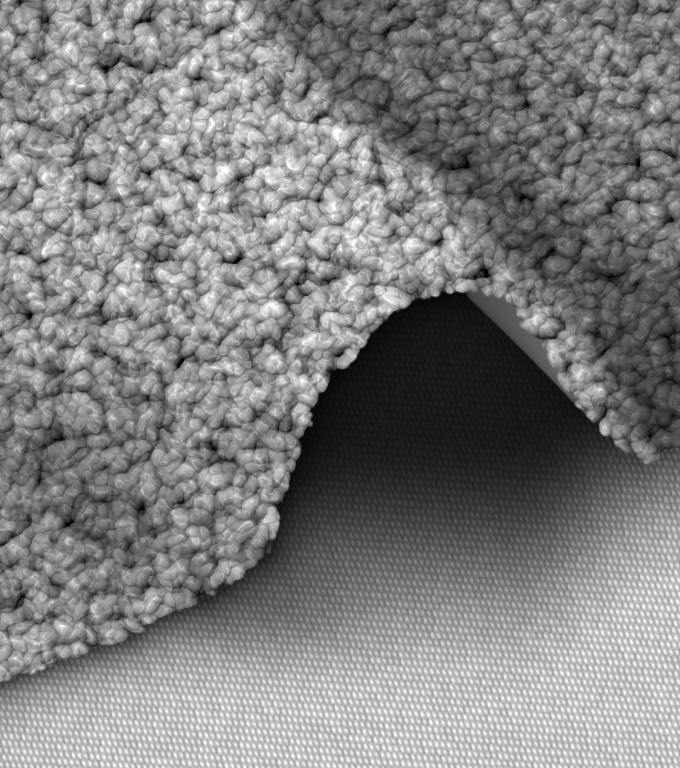
Give the GLSL for this texture, as a Shadertoy shader.

```glsl
// A folded sheet of curly boucle pile arching over a flat woven cloth.
// The pile is soft cellular noise shaded as looped tufts; its rim is a polyline
// distance, and the cloth is staggered sine threads under a soft shadow.

const vec2 RIM[20] = vec2[20](
    vec2(-.1, .08), vec2(0., .108), vec2(.078, .138), vec2(.169, .169),
    vec2(.208, .195), vec2(.273, .219), vec2(.352, .277), vec2(.371, .349),
    vec2(.397, .427), vec2(.417, .486), vec2(.469, .544), vec2(.508, .590),
    vec2(.560, .613), vec2(.605, .620), vec2(.655, .612), vec2(.703, .545),
    vec2(.742, .486), vec2(.785, .434), vec2(.840, .397), vec2(1., .46));

vec2 hash2(vec2 p) {
    return fract(sin(vec2(dot(p, vec2(127.1, 311.7)), dot(p, vec2(269.5, 183.3)))) * 43758.5);
}

// Signed distance to the rim, positive on the pile side.
float rimDistance(vec2 p) {
    float nearest = 9., height = 0.;
    for (int i = 0; i < 19; i++) {
        vec2 a = RIM[i], ab = RIM[i + 1] - a;
        float t = clamp(dot(p - a, ab) / dot(ab, ab), 0., 1.);
        nearest = min(nearest, length(p - a - ab * t));
        if (p.x >= a.x && p.x < a.x + ab.x) height = a.y + ab.y * (p.x - a.x) / ab.x;
    }
    return p.y > height ? nearest : -nearest;
}

// Soft cellular tufts: x is height, y is directional light, z is a bright loop.
vec3 tufts(vec2 q) {
    q += .16 * sin(q.yx * 1.9 + 1.7 * sin(q * .8)) + .035 * sin(q.yx * 7.1 + q * 3.);
    vec2 cell = floor(q);
    float total = 0., light = 0., loops = 0.;
    for (int j = -1; j <= 1; j++)
    for (int i = -1; i <= 1; i++) {
        vec2 id = cell + vec2(i, j), r = hash2(id), s = hash2(id + 57.);
        vec2 o = q - id - r;
        float turn = 6.283 * s.x, c = cos(turn), n = sin(turn);
        vec2 e = vec2(c * o.x + n * o.y, c * o.y - n * o.x) * vec2(.82, 1.22);
        float d = length(e);
        float weight = exp(14. * (1. - 1.3 * d * d + .4 * s.y));
        float ring = (length(e - vec2(.1, 0.)) - .2 - .15 * r.y) / .085;
        light += weight * (dot(o, vec2(-.55, .7)) + .3 * (s.y - .5));
        loops += weight * exp(-ring * ring) * smoothstep(-.1, .25, e.x + .4 * e.y);
        total += weight;
    }
    return vec3(log(total) / 14., light / total, loops / total);
}

float glow(vec2 p, vec2 center, vec2 size) {
    vec2 v = (p - center) / size;
    return exp(-dot(v, v));
}

// Woven cloth: staggered threads, darkened beneath the arch and along the rim.
float wovenCloth(vec2 p, float d) {
    float t = p.y - .14 * smoothstep(.66, .9, p.x);
    float shade = mix(.775, .1, smoothstep(.075, .44, t));
    shade *= 1. - .65 * exp(min(d, 0.) / .03) * (1. - .6 * smoothstep(.6, .8, p.x));
    shade *= 1. - .25 * glow(p, vec2(.36, .2), vec2(.12, .06));
    vec2 q = vec2(p.x + .06 * p.y, p.y + .07 * p.x) * vec2(126., 106.);
    float row = floor(q.y), across = q.y - row - .5;
    float shift = .35 * mod(row, 2.) + .12 * hash2(vec2(row, 3.)).x;
    float thread = sin(6.283 * (q.x + shift + .25 * across));
    float gap = cos(6.283 * across);
    float slub = (hash2(vec2(floor(q.x + shift), row)).x - .5) * .1;
    return shade * (1. + .07 * gap + .12 * thread + .07 * thread * gap + slub);
}

void mainImage(out vec4 fragColor, in vec2 fragCoord) {
    vec2 p = fragCoord / iResolution.y;
    float px = 1.5 / iResolution.y;
    float d = rimDistance(p);

    // Crest of the fold separates the lit front from the dim back.
    float crest = p.x - .31 - 1.04 * (1. - p.y) + .35 * max(.62 - p.y, 0.);
    crest += .012 * sin(p.y * 31.) + .008 * sin(p.y * 67. + p.x * 20.);
    float back = smoothstep(-.035, .045, crest);

    // Two sizes of tufts, smaller and softer behind the crest.
    vec3 large = tufts(p * vec2(35., 37.) + vec2(3. * p.y, 2. * p.x));
    vec3 small = tufts(p * vec2(72., 68.) + 31.);
    vec3 distant = tufts(p * vec2(41., 50.) + 73.);
    vec3 curl = mix(.55 * large + .45 * small, .58 * distant + .42 * small, back);

    // Broad light across the folds.
    float front = .64 + .07 * glow(p, vec2(.42, .7), vec2(.2, .22));
    front += .03 * glow(p, vec2(.2, .85), vec2(.2, .2));
    front -= .18 * glow(p, vec2(.05, .38), vec2(.2, .13));
    front -= .09 * glow(p, vec2(.17, .27), vec2(.11, .08));
    front -= .03 * glow(p, vec2(0., 1.), vec2(.15, .15));
    front += .025 * sin(p.x * 27. + p.y * 12.) * sin(p.y * 17. - p.x * 9.);
    float rear = .37 + .15 * smoothstep(.02, .32, crest);
    rear -= .1 * glow(p, vec2(.87, .53), vec2(.14, .13));
    rear += .03 * sin(p.x * 22. + p.y * 38.);
    float base = mix(front, rear, back);
    float pile = base * (.92 + .75 * (curl.x - 1.05) + .66 * curl.y + .42 * curl.z);
    pile += base * .05 * sin(p.x * 310. + 5. * sin(p.y * 130.)) * sin(p.y * 290. + 4. * sin(p.x * 150.));

    // Lumpy silhouette with a darker underside.
    float ragged = d + .008 * (large.x - 1.04) + .006 * (small.x - 1.04);
    pile *= 1. - .3 * exp(-max(ragged, 0.) / .006);

    // Smooth inner face showing at the right of the arch.
    float ground = wovenCloth(p, d);
    float flapLine = (p.x + p.y - 1.222) * .707 + .3 * (p.x - .605) * (p.x - .755);
    float flap = smoothstep(-px, px, flapLine) * smoothstep(.603, .612, p.x)
        * smoothstep(.77, .74, p.x);
    ground = mix(ground, .3 + .8 * (p.x - .6) - .08 * exp(-max(flapLine, 0.) / .008), flap);

    float tone = mix(ground, pile, smoothstep(-px, px, ragged));
    fragColor = vec4(clamp(tone * vec3(.997, .998, 1.008), 0., 1.), 1.);
}
```
